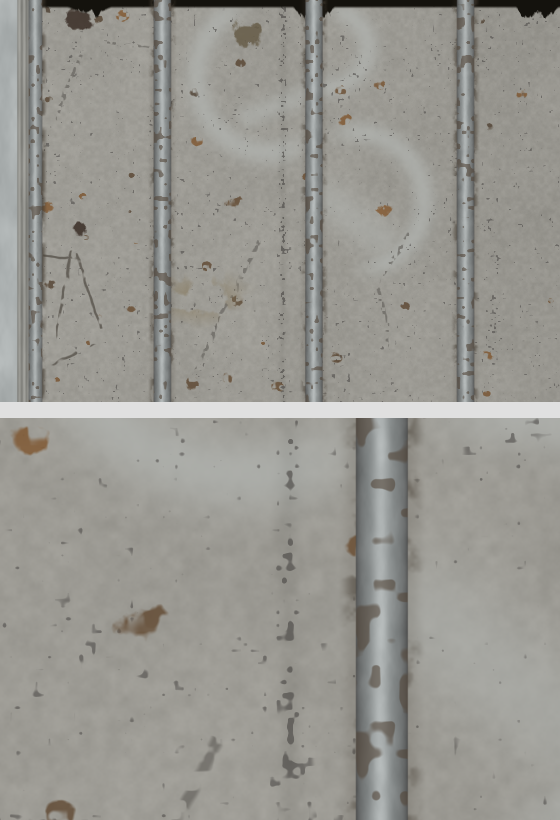
Top, the full canvas; bottom, a detail of the centre.
Give the GLSL for this texture, as a Shadertoy shader.

```glsl
// A weathered pale wall behind three evenly spaced galvanised rods, with a
// metal post at the left and a dark gap on top. Layered noise gives the grime;
// distance functions shape rods, rust flecks, threads and soft scrubbed arcs.

float hash(vec2 p) {
    vec3 q = fract(p.xyx * vec3(0.1031, 0.1030, 0.0973));
    q += dot(q, q.yzx + 33.33);
    return fract((q.x + q.y) * q.z);
}

float noise(vec2 p) {
    vec2 i = floor(p), f = fract(p);
    f = f * f * (3.0 - 2.0 * f);
    return mix(mix(hash(i), hash(i + vec2(1, 0)), f.x),
               mix(hash(i + vec2(0, 1)), hash(i + vec2(1, 1)), f.x), f.y);
}

float fbm(vec2 p) {
    float sum = 0.0, amp = 0.5;
    for (int i = 0; i < 4; i++) {
        sum += amp * noise(p);
        p = p * 2.03 + 17.3;
        amp *= 0.5;
    }
    return sum;
}

float segment(vec2 p, vec2 a, vec2 b) {
    vec2 d = b - a;
    return length(p - a - d * clamp(dot(p - a, d) / dot(d, d), 0.0, 1.0));
}

// Soft ring kept only on the side that faces dir
float softArc(vec2 p, vec2 center, vec2 radius, vec2 dir) {
    vec2 q = (p - center) / radius;
    float band = exp(-pow((length(q) - 1.0) * radius.x / 0.030, 2.0));
    return band * smoothstep(-0.35, 0.3, dot(normalize(q + 1e-4), dir));
}

// Irregular blotch with a noisy rim
float blotch(vec2 p, vec2 center, float radius) {
    float d = length((p - center) * vec2(1.0, 1.2));
    return 1.0 - smoothstep(0.75, 1.1, d / radius + 1.5 * (fbm(p * 45.0) - 0.47));
}

vec3 wall(vec2 p, float px) {
    float grain = fbm(p * 95.0), cloud = fbm(p * 5.0);
    vec3 col = vec3(0.615, 0.608, 0.582) + 0.055 * (cloud - 0.47) + 0.07 * (grain - 0.47);
    col -= 0.025 * smoothstep(0.8, 1.4, p.x);

    // Pale scrubbed sweeps
    float pale = softArc(p, vec2(0.88, 0.50), vec2(0.175, 0.17), vec2(0.98, 0.2));
    pale = max(pale, softArc(p, vec2(0.67, 0.81), vec2(0.18, 0.19), vec2(-0.9, -0.43)));
    pale = max(pale, softArc(p, vec2(0.80, 0.88), vec2(0.115, 0.10), vec2(0.95, -0.3)));
    pale = max(pale, 0.8 * exp(-pow(segment(p, vec2(0.62, 0.71), vec2(0.83, 0.79)) / 0.03, 2.0)));
    pale = max(pale, 0.7 * exp(-pow(segment(p, vec2(0.82, 0.50), vec2(0.95, 0.40)) / 0.05, 2.0)));
    col = mix(col, vec3(0.69, 0.70, 0.685), 0.75 * pale);

    // Fine specks, denser along two vertical seams
    float seam = exp(-pow((p.x - 0.703 + 0.006 * (noise(p.yy * 9.0) - 0.5)) / 0.009, 2.0));
    float sideSeam = exp(-pow((p.x - 1.225) / 0.015, 2.0)) * smoothstep(0.5, 0.35, abs(p.y - 0.3) + 0.2);
    float speck = noise(p * 190.0) * 0.65 + noise(p * 75.0 + 9.0) * 0.35;
    float dense = 0.23 * seam + 0.15 * sideSeam + 0.16 * (fbm(p * 7.0 + 30.0) - 0.47);
    col = mix(col, vec3(0.33, 0.32, 0.31), 0.65 * smoothstep(0.80, 0.92, speck + dense));
    col -= 0.035 * seam;

    // Broken hairline threads and webs
    vec2 w = p + 0.025 * (vec2(fbm(p * 14.0), fbm(p * 14.0 + 50.0)) - 0.47);
    float web = min(segment(w, vec2(0.18, 0.37), vec2(0.135, 0.15)), segment(w, vec2(0.19, 0.36), vec2(0.25, 0.18)));
    web = min(web, min(segment(w, vec2(0.25, 0.15), vec2(0.12, 0.09)), segment(w, vec2(0.11, 0.36), vec2(0.19, 0.35))));
    col = mix(col, vec3(0.30, 0.28, 0.25), 0.7 * smoothstep(0.0025 + px, 0.001, web) * smoothstep(0.25, 0.5, noise(p * 60.0)));
    float dots = min(segment(w, vec2(0.64, 0.40), vec2(0.48, 0.06)), segment(w, vec2(1.02, 0.42), vec2(0.94, 0.30)));
    dots = min(dots, min(segment(w, vec2(0.94, 0.28), vec2(0.97, 0.14)), segment(w, vec2(0.24, 0.90), vec2(0.38, 0.88))));
    dots = min(dots, segment(w, vec2(0.20, 0.87), vec2(0.14, 0.70)));
    col = mix(col, vec3(0.40, 0.39, 0.37), 0.7 * smoothstep(0.007, 0.002, dots) * smoothstep(0.5, 0.7, noise(p * 130.0)));

    // Rust flecks scattered over a jittered grid, more of them to the left
    vec2 cell = floor(p / 0.09);
    for (int k = 0; k < 9; k++) {
        vec2 id = cell + vec2(k % 3, k / 3) - 1.0;
        vec2 center = (id + 0.2 + 0.6 * vec2(hash(id + 3.1), hash(id + 7.7))) * 0.09;
        float present = step(hash(id + 21.0), 0.42 - 0.24 * smoothstep(0.3, 0.9, center.x));
        float fleck = blotch(p, center, 0.006 + 0.012 * hash(id + 5.0));
        vec3 rust = mix(vec3(0.27, 0.22, 0.17), vec3(0.50, 0.32, 0.15), hash(id + 12.0));
        col = mix(col, rust, 0.75 * present * fleck * smoothstep(0.25, 0.55, noise(p * 110.0)));
    }

    // Larger stains and clinging debris
    col = mix(col, vec3(0.40, 0.36, 0.28), 0.85 * blotch(p, vec2(0.616, 0.918), 0.037));
    col = mix(col, vec3(0.20, 0.15, 0.12), 0.8 * max(blotch(p, vec2(0.197, 0.43), 0.02), blotch(p, vec2(0.194, 0.95), 0.03)));
    float ochre = smoothstep(0.16, 0.0, length((p - vec2(0.50, 0.26)) * vec2(1.0, 1.8)));
    col = mix(col, vec3(0.52, 0.46, 0.34), 0.6 * ochre * smoothstep(0.45, 0.65, fbm(p * 24.0)));

    // Dark gap along the top with ragged tufts
    float tuft = 0.05 * smoothstep(0.58, 0.80, noise(vec2(p.x * 9.0, 4.0))) * fbm(p * vec2(70.0, 30.0));
    return mix(col, vec3(0.08, 0.07, 0.05), smoothstep(-0.002 - px, 0.002 + px, p.y - 0.982 + tuft));
}

// Round metal shading; s runs from -1 to 1 across the rod
vec3 metal(float s, vec2 p) {
    float light = sqrt(max(0.0, 1.0 - s * s));
    vec3 col = mix(vec3(0.27, 0.27, 0.27), vec3(0.54, 0.56, 0.56), light);
    col += 0.15 * exp(-pow((s + 0.05) / 0.32, 2.0));
    col += 0.09 * (fbm(p * vec2(110.0, 45.0)) - 0.47);
    return mix(col, vec3(0.32, 0.27, 0.22), 0.6 * smoothstep(0.73, 0.85, noise(p * 85.0) + 0.1 * abs(s)));
}

void mainImage(out vec4 fragColor, in vec2 fragCoord) {
    float px = 1.0 / iResolution.y;
    vec2 p = fragCoord * px;
    vec3 col = wall(p, px);

    // Three rods with grimy contact shadows
    for (int i = 0; i < 3; i++) {
        float x = p.x - 0.404 - 0.377 * float(i), d = abs(x) - 0.0215;
        float dirt = smoothstep(0.016, 0.0, d) * (0.25 + 0.75 * smoothstep(0.48, 0.68, fbm(p * 38.0)));
        col = mix(col, vec3(0.28, 0.25, 0.21), 0.6 * dirt);
        col = mix(col, metal(x / 0.0215, p), smoothstep(px, -px, d));
    }

    // Left post: bright plate, ridged strip and rounded edge
    float edge = p.x - 0.105;
    col = mix(col, vec3(0.25, 0.22, 0.18), 0.65 * smoothstep(0.014, 0.0, edge) * smoothstep(0.3, 0.6, fbm(p * 30.0)));
    vec3 plate = vec3(0.67, 0.69, 0.69) + 0.16 * (fbm(p * vec2(22.0, 9.0)) - 0.47);
    vec3 ridge = vec3(0.56, 0.56, 0.54) + 0.06 * cos(p.x * 520.0) + 0.1 * (fbm(p * vec2(90.0, 12.0)) - 0.47);
    vec3 post = mix(plate, ridge, smoothstep(-px, px, p.x - 0.043));
    post = mix(post, metal((p.x - 0.088) / 0.018, p), smoothstep(-px, px, p.x - 0.071));
    col = mix(col, post, smoothstep(px, -px, edge));

    fragColor = vec4(clamp(col, 0.0, 1.0), 1.0);
}
```
